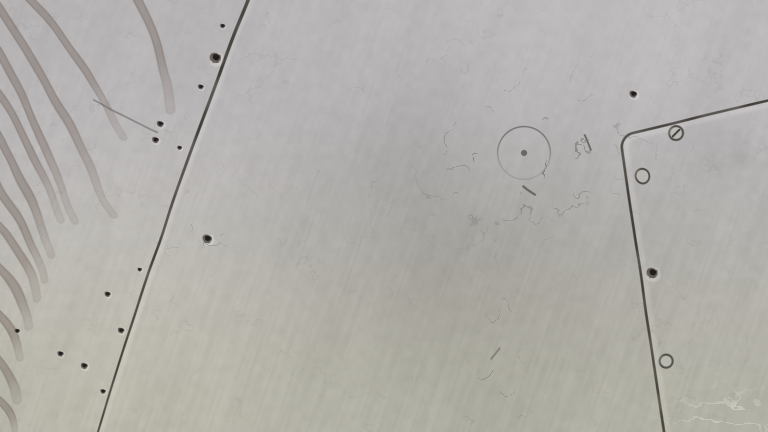
This texture is drawn by a WebGL 1 fragment shader. Its source:

```glsl
precision highp float;
// Weathered pale metal panels with seams, rivets, drip streaks and fine scratches.
uniform vec2 u_resolution;

float hash(vec2 p) {
  vec3 q = fract(p.xyx * 0.1031);
  q += dot(q, q.yzx + 33.33);
  return fract((q.x + q.y) * q.z);
}

float noise(vec2 p) {
  vec2 i = floor(p), f = fract(p);
  f *= f * (3.0 - 2.0 * f);
  return mix(mix(hash(i), hash(i + vec2(1, 0)), f.x),
    mix(hash(i + vec2(0, 1)), hash(i + 1.0), f.x), f.y);
}

float fbm(vec2 p) {
  float sum = 0.0, gain = 0.53;
  for (int i = 0; i < 4; i++) {
    sum += gain * noise(p);
    p = mat2(1.6, 1.2, -1.2, 1.6) * p + 7.3;
    gain *= 0.5;
  }
  return sum;
}

// Antialiased coverage of a distance below a radius
float cover(float d, float r) {
  float aa = 0.8 / u_resolution.y;
  return 1.0 - smoothstep(r - aa, r + aa, d);
}

float glow(vec2 p, vec2 size) {
  p /= size;
  return exp(-dot(p, p));
}

// Distance to a segment, and position along it
vec2 segment(vec2 p, vec2 ab) {
  float t = clamp(dot(p, ab) / dot(ab, ab), 0.0, 1.0);
  return vec2(length(p - ab * t), t);
}

float streak(vec2 p, vec2 ab, float bow) {
  float t = segment(p, ab).y;
  p -= normalize(vec2(-ab.y, ab.x)) * bow * t * (1.0 - t) * 4.0;
  float d = segment(p, ab).x;
  float body = 1.0 - smoothstep(0.007, 0.012, d);
  return body * (0.75 + 0.35 * smoothstep(0.004, 0.009, d)) * (1.0 - 0.65 * smoothstep(0.5, 1.0, t));
}

float scratch(vec2 p, vec2 ab) {
  return cover(segment(p, ab).x, 0.0022);
}

// Dark pit with a pale lip
void rivet(inout vec3 col, vec2 q, float r) {
  q += 0.004 * (noise(q * 130.0 + 50.0) - 0.5);
  col += 0.06 * cover(length(q - vec2(0.3, -0.3) * r), r * 1.3);
  col = mix(col, vec3(0.3, 0.26, 0.24), 0.8 * cover(length(q), r));
  col = mix(col, vec3(0.1, 0.09, 0.09), 0.9 * cover(length(q - 0.15 * r), r * 0.6));
}

void screw(inout vec3 col, vec2 q, float r, float slot) {
  col = mix(col, vec3(0.73, 0.73, 0.7), 0.6 * cover(length(q), r));
  float ring = cover(abs(length(q) - r), 0.0025) * (0.55 + 0.4 * noise(q * 60.0 + 9.0));
  float cut = slot * scratch(q + 0.5 * r, vec2(r));
  col = mix(col, vec3(0.24, 0.23, 0.21), max(ring, cut));
}

float seamX(float y) {
  return mix(0.227, 0.574, y) - 0.046 * y * (1.0 - y);
}

void main() {
  vec2 p = gl_FragCoord.xy / u_resolution * vec2(1.7778, 1.0);
  vec2 warp = vec2(noise(p * 11.0), noise(p * 11.0 + 40.0)) - 0.5;
  vec2 w = p + warp * 0.018;

  // Broad light, shade and brushed grain
  vec3 col = mix(vec3(0.7, 0.695, 0.65), vec3(0.715, 0.705, 0.71), smoothstep(0.0, 0.8, p.y));
  col += vec3(0.035, 0.033, 0.025) * glow(p - vec2(0.3, 0.25), vec2(0.4));
  col += 0.025 * glow(p - vec2(1.45, 0.95), vec2(0.5, 0.25));
  col -= vec3(0.055, 0.055, 0.06) * glow(p - vec2(1.1, 0.38), vec2(0.42, 0.32));
  col -= 0.025 * glow(p - vec2(0.93, 0.58), vec2(0.15, 0.2));
  col -= 0.07 * glow(p - vec2(1.69, 0.64), vec2(0.06)) * fbm(p * 25.0);
  vec2 grain = mat2(0.94, 0.33, -0.33, 0.94) * p;
  col += 0.035 * (fbm(grain * vec2(14, 3)) + fbm(p * 55.0) - 1.0);
  col += 0.025 * (noise(grain * vec2(150, 9)) - 0.5) * (1.0 - 0.6 * p.y);

  // Brown drips fanning from the left edge
  float drip = max(streak(w - vec2(0.06, 1.01), vec2(0.23, -0.33), 0.02),
    streak(w - vec2(0.313, 1.02), vec2(0.087, -0.27), 0.006));
  for (int i = 0; i < 10; i++) {
    float k = float(i), reach = mix(0.28, 0.04, pow(k / 9.0 + 0.0001, 0.4));
    float slope = 1.7 + 0.6 * hash(vec2(k, 8));
    drip = max(drip, streak(w - vec2(-0.01, 0.99 - 0.1 * k), vec2(reach, -reach * slope), 0.012));
  }
  col = mix(col, vec3(0.49, 0.44, 0.41), drip * 0.65);

  // Slanted seam, and a panel with a rounded corner
  float seam = (p.x - seamX(p.y)) * 0.945 + warp.x * 0.003;
  vec2 inset = 0.03 - vec2(p.x - 1.537 + 0.148 * p.y, 0.341 + 0.24 * p.x - p.y) * 0.98;
  float panel = length(max(inset, 0.0)) + min(max(inset.x, inset.y), 0.0) - 0.03 + warp.y * 0.002;
  col += 0.04 * (1.0 - smoothstep(0.002, 0.013, min(abs(seam - 0.006), abs(panel + 0.008))));
  float line = max(cover(abs(seam), 0.0022 + 0.0018 * p.y), cover(abs(panel), 0.003));
  col = mix(col, vec3(0.22, 0.2, 0.18), line * (0.67 + 0.28 * noise(p * 30.0)));

  // Rivets beside the seam, then loose ones
  for (int i = 0; i < 7; i++) {
    float k = float(i), y = 0.94 - 0.141 * k;
    if (i != 3) rivet(col, p - vec2(seamX(y) - 0.036 + 0.003 * k, y), 0.005 + 0.003 * hash(vec2(k, 5)));
  }
  rivet(col, p - vec2(0.498, 0.866), 0.013);
  rivet(col, p - vec2(0.37, 0.713), 0.008);
  rivet(col, p - vec2(0.359, 0.676), 0.008);
  rivet(col, p - vec2(0.248, 0.319), 0.007);
  rivet(col, p - vec2(0.194, 0.153), 0.008);
  rivet(col, p - vec2(0.139, 0.181), 0.007);
  rivet(col, p - vec2(0.039, 0.234), 0.006);
  rivet(col, p - vec2(0.479, 0.447), 0.011);
  rivet(col, p - vec2(1.465, 0.782), 0.009);
  rivet(col, p - vec2(1.509, 0.368), 0.013);
  screw(col, p - vec2(1.565, 0.692), 0.016, 1.0);
  screw(col, w - vec2(1.484, 0.588), 0.018, 0.0);
  screw(col, p - vec2(1.542, 0.164), 0.015, 0.0);

  // Scribed circle and scattered scratches
  vec2 hub = p - vec2(1.213, 0.646);
  float marks = cover(abs(length(hub) - 0.061), 0.0016) * (0.25 + 0.6 * smoothstep(-0.05, 0.06, hub.y));
  marks = max(marks, cover(length(hub), 0.007));
  marks = max(marks, 0.6 * scratch(w - vec2(0.22, 0.77), vec2(0.15, -0.07)));
  marks = max(marks, scratch(w - vec2(1.352, 0.69), vec2(0.01, -0.04)));
  marks = max(marks, scratch(w - vec2(1.215, 0.575), vec2(0.025, -0.02)));
  marks = max(marks, 0.6 * scratch(w - vec2(1.135, 0.165), vec2(0.02, 0.025)));
  float worn = 0.12 + glow(hub, vec2(0.2, 0.14)) + 0.7 * glow(p - vec2(1.15, 0.15), vec2(0.06, 0.15))
    + 0.6 * glow(p - vec2(0.49, 0.44), vec2(0.07));
  float curl = cover(abs(fbm(p * 17.0) - 0.5), 0.012) * smoothstep(0.55, 0.72, noise(p * 23.0 + 9.0));
  marks = max(marks, 0.6 * curl * min(worn, 1.0));
  col = mix(col, vec3(0.31, 0.3, 0.29), marks * 0.75);

  // Pale flaking at the lower right
  col += 0.09 * cover(abs(fbm(p * vec2(13, 24)) - 0.5), 0.025) * glow(p - vec2(1.69, 0.04), vec2(0.12, 0.05));
  gl_FragColor = vec4(col, 1);
}
```
